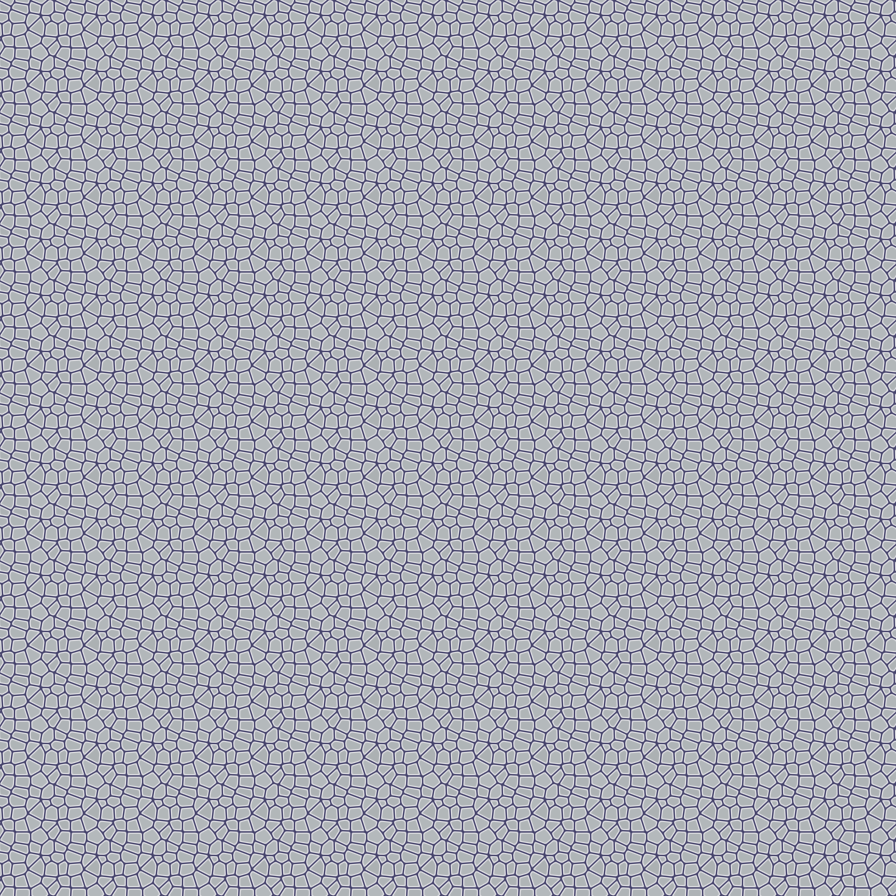
Give the GLSL for this pattern, as a three.js fragment shader.

```glsl
// Crazy paving: a small square of irregular grey stones, repeated over the canvas.
// Stones are the cells of a weighted Voronoi diagram whose seeds wrap in each repeat;
// the distance to the nearest border draws the dark joint and the pale rim.
varying vec2 vUv;

const float REPEATS = 16.0;            // repeats across and down
const vec2 STONES = vec2(4.0, 5.0);    // seeds per repeat, across and down
const float JITTER = 0.84;             // seed scatter within its cell
const float SIZE_SPREAD = 0.013;       // difference in stone size

// Widths as fractions of one repeat
const float JOINT_HALF = 0.0125;
const float RIM_END = 0.034;
const float SOFTNESS = 0.0125;
const float CORNER_ROUND = 0.025;

const vec3 JOINT_COLOR = vec3(0.27, 0.26, 0.42);
const vec3 RIM_COLOR = vec3(0.87, 0.87, 0.885);
const vec3 STONE_COLOR = vec3(0.69, 0.71, 0.72);
const float TONE_SPREAD = 0.035;       // difference in stone brightness

float hash(vec2 p) {
  return fract(sin(dot(p, vec2(127.1, 311.7))) * 43758.5453);
}

// Seed position in xy and size weight in z; wraps at the edge of the repeat
vec3 stoneSeed(vec2 cell) {
  vec2 id = mod(cell, STONES);
  vec2 offset = vec2(hash(id + 3.7), hash(id + 19.3)) - 0.5;
  return vec3((cell + 0.5 + JITTER * offset) / STONES, SIZE_SPREAD * hash(id + 41.9));
}

float weightedDistance(vec2 p, vec3 seed) {
  vec2 d = p - seed.xy;
  return dot(d, d) - seed.z;
}

float smoothMin(float a, float b, float k) {
  float h = max(k - abs(a - b), 0.0) / k;
  return min(a, b) - 0.25 * h * h * k;
}

// Border distance in x, tone of the stone in y
vec2 paving(vec2 p) {
  vec2 home = floor(p * STONES);
  vec2 ownCell = home;
  float ownDistance = 10.0;
  for (int j = -2; j <= 2; j++) {
    for (int i = -2; i <= 2; i++) {
      vec2 cell = home + vec2(float(i), float(j));
      float d = weightedDistance(p, stoneSeed(cell));
      if (d < ownDistance) {
        ownDistance = d;
        ownCell = cell;
      }
    }
  }

  // Distance to the dividing line with each neighbour, rounded at corners
  vec3 own = stoneSeed(ownCell);
  float border = 1.0;
  for (int j = -2; j <= 2; j++) {
    for (int i = -2; i <= 2; i++) {
      vec2 cell = home + vec2(float(i), float(j));
      vec2 step = abs(cell - ownCell);
      if (step.x + step.y > 0.5) {
        vec3 other = stoneSeed(cell);
        float gap = max(length(other.xy - own.xy), 0.001);
        float d = (weightedDistance(p, other) - ownDistance) / (2.0 * gap);
        border = smoothMin(border, d, CORNER_ROUND);
      }
    }
  }
  return vec2(border, hash(mod(ownCell, STONES) + 67.1));
}

void main() {
  vec2 stone = paving(fract(vUv * REPEATS));

  // Stone face, pale rim, then dark joint
  vec3 color = STONE_COLOR + TONE_SPREAD * (stone.y - 0.5);
  float face = smoothstep(RIM_END - SOFTNESS, RIM_END + SOFTNESS, stone.x);
  color = mix(RIM_COLOR, color, face);
  float inside = smoothstep(JOINT_HALF - SOFTNESS, JOINT_HALF + SOFTNESS, stone.x);
  gl_FragColor = vec4(mix(JOINT_COLOR, color, inside), 1.0);
}
```
